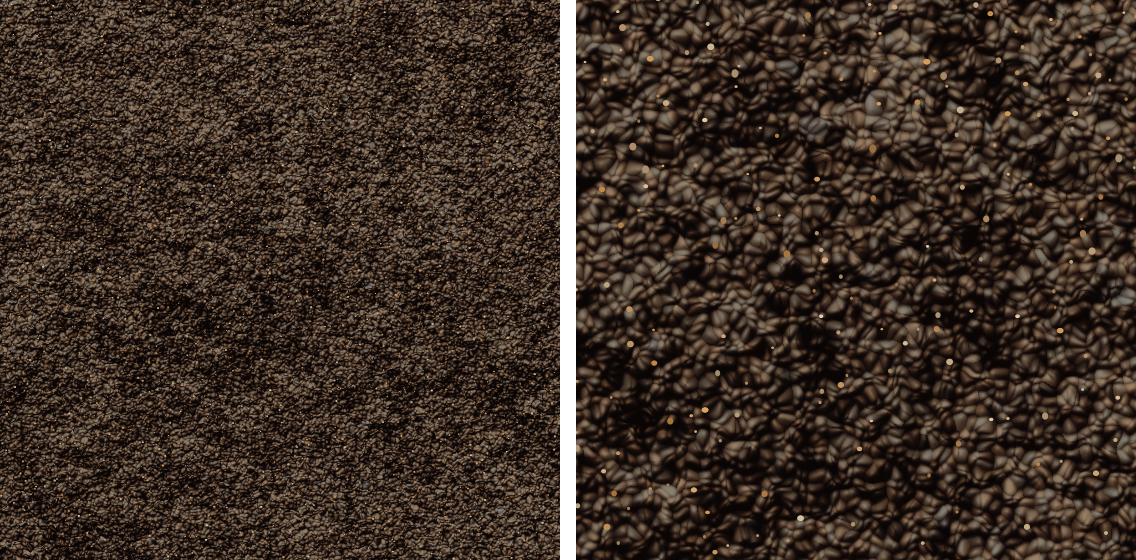
Left, the full canvas; right, a detail of the centre.
Give the GLSL for this texture, as a WebGL 2 fragment shader.

```glsl
#version 300 es
precision highp float;
// Dark crumbly soil: fine lit grains, clumps, shadowed pits and golden mineral glints.

#define GRAIN_SCALE 165.0
#define CLUMP_SCALE 72.0
#define MOTTLE_SCALE vec2(21.0, 32.0)
#define LIGHT_DIR vec2(-0.30, 0.954)
#define LIGHT_STEP 0.36
#define CONTRAST 1.62
#define BRIGHTNESS 0.0
#define GLINT_SCALE 84.0
#define GLINT_SHARE 0.24
#define STONE_SCALE 30.0
#define STONE_SHARE 0.08
#define HUE_JITTER 0.14

uniform vec2 u_resolution;
out vec4 fragColor;

// Integer hash: three random values in 0..1 per cell and seed
vec3 hash3(vec2 cell, int seed) {
  uvec3 v = uvec3(ivec3(ivec2(cell), seed)) * 1664525u + 1013904223u;
  v.x += v.y * v.z; v.y += v.z * v.x; v.z += v.x * v.y;
  v ^= v >> 16u;
  v.x += v.y * v.z; v.y += v.z * v.x; v.z += v.x * v.y;
  return vec3(v >> 8u) / 16777216.0;
}

float valueNoise(vec2 p, int seed) {
  vec2 i = floor(p), f = fract(p);
  f = f * f * (3.0 - 2.0 * f);
  float low = mix(hash3(i, seed).x, hash3(i + vec2(1, 0), seed).x, f.x);
  float high = mix(hash3(i + vec2(0, 1), seed).x, hash3(i + 1.0, seed).x, f.x);
  return mix(low, high, f.y);
}

// Distance to the nearest grain centre, and two random values of that grain
vec3 nearestGrain(vec2 p, int seed) {
  vec2 base = floor(p);
  vec3 best = vec3(9.0, 0.0, 0.0);
  for (int y = -1; y <= 1; y++)
    for (int x = -1; x <= 1; x++) {
      vec2 cell = base + vec2(x, y);
      vec3 rnd = hash3(cell, seed);
      float d = length(cell + rnd.xy - p);
      if (d < best.x) best = vec3(d, rnd.z, fract(rnd.z * 61.0));
    }
  return best;
}

// Relief of one layer of rounded grains: x cavity, y slope to the light
vec2 relief(vec2 p, float nearest, int seed) {
  float towardLight = nearestGrain(p + LIGHT_DIR * LIGHT_STEP, seed).x;
  return vec2((0.42 - nearest) / 0.17, (towardLight - nearest) / 0.21);
}

// Scattered round specks: x coverage, y and z random values
vec3 specks(vec2 p, float share, vec2 radii, float blur, int seed) {
  vec2 base = floor(p);
  vec3 result = vec3(0.0);
  for (int y = -1; y <= 1; y++)
    for (int x = -1; x <= 1; x++) {
      vec2 cell = base + vec2(x, y);
      vec3 rnd = hash3(cell, seed);
      if (rnd.z > share) continue;
      vec3 look = hash3(cell, seed + 1);
      float radius = mix(radii.x, radii.y, look.x * look.x);
      float d = length((cell + rnd.xy - p) * vec2(1.0, 0.8 + 0.5 * look.z));
      float cover = 1.0 - smoothstep(radius - blur, radius + blur, d);
      if (cover > result.x) result = vec3(cover, look.yz);
    }
  return result;
}

// Soil colour by brightness rank, 0 darkest to 1 lightest
vec3 soilColor(float rank) {
  vec3 c = mix(vec3(0.035, 0.02, 0.015), vec3(0.08, 0.05, 0.04), smoothstep(0.0, 0.14, rank));
  c = mix(c, vec3(0.20, 0.13, 0.10), clamp((rank - 0.14) / 0.26, 0.0, 1.0));
  c = mix(c, vec3(0.29, 0.22, 0.16), clamp((rank - 0.40) / 0.25, 0.0, 1.0));
  c = mix(c, vec3(0.38, 0.31, 0.25), clamp((rank - 0.65) / 0.19, 0.0, 1.0));
  c = mix(c, vec3(0.48, 0.42, 0.35), clamp((rank - 0.84) / 0.11, 0.0, 1.0));
  return mix(c, vec3(0.58, 0.51, 0.42), clamp((rank - 0.95) / 0.05, 0.0, 1.0));
}

void main() {
  float pixel = 1.0 / min(u_resolution.x, u_resolution.y);
  vec2 p = gl_FragCoord.xy * pixel;
  vec2 warp = vec2(valueNoise(p * 110.0, 1), valueNoise(p * 110.0, 2)) - 0.5;
  vec2 q = p + warp * 0.006;

  // Grain and clump relief
  vec3 grain = nearestGrain(q * GRAIN_SCALE, 3);
  vec3 clump = nearestGrain(q * CLUMP_SCALE, 4);
  vec2 fine = relief(q * GRAIN_SCALE, grain.x, 3);
  vec2 coarse = relief(q * CLUMP_SCALE, clump.x, 4);

  // Broad mottling, rougher in some regions, with scattered pits
  float region = valueNoise(p * 3.5, 5);
  float mottle = mix(valueNoise(q * MOTTLE_SCALE, 6), valueNoise(q * MOTTLE_SCALE * 2.1, 7), 0.4) - 0.5;
  float pit = smoothstep(0.78, 0.95, valueNoise(q * MOTTLE_SCALE * 1.3, 8));

  float tone = dot(fine, vec2(0.43, 0.50)) + dot(coarse, vec2(0.28, 0.36));
  tone += (grain.y - 0.5) * 1.1 + mottle * mix(2.6, 1.4, region) + (region - 0.5) * 0.4;
  tone -= pit * 0.9;

  // Occasional greyish stones
  vec3 stone = specks(q * STONE_SCALE, STONE_SHARE, vec2(0.10, 0.24), 0.05, 9);
  tone += stone.x * 0.7;

  float rank = 1.0 / (1.0 + exp(-CONTRAST * (tone + BRIGHTNESS)));
  vec3 color = soilColor(rank);
  color *= 1.0 + (grain.z - 0.5) * HUE_JITTER * vec3(1.0, 0.0, -1.0);
  color = mix(color, vec3(dot(color, vec3(0.35, 0.45, 0.2))), stone.x * 0.5);

  // Mineral glints, from amber to pale
  vec3 glint = specks(p * GLINT_SCALE, GLINT_SHARE, vec2(0.07, 0.18), 0.6 * pixel * GLINT_SCALE, 11);
  vec3 glintColor = mix(vec3(0.74, 0.50, 0.24), vec3(0.80, 0.73, 0.61), glint.y);
  color = mix(color, glintColor * (0.8 + 0.35 * glint.z), glint.x);

  fragColor = vec4(color, 1.0);
}
```
